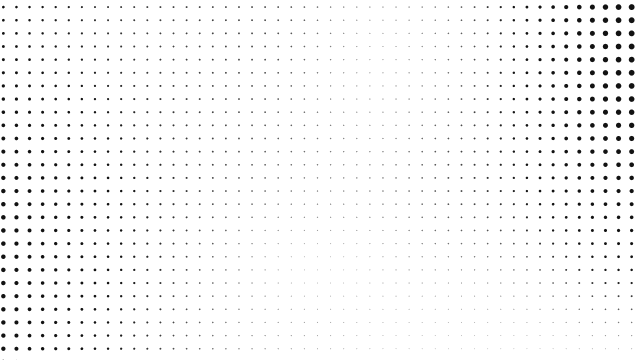
This pattern is drawn by a Shadertoy shader. Its source:

```glsl
// Halftone field: a regular grid of black dots on white paper.
// Dots swell toward the left edge and the upper right corner, and
// shrink to faint specks through the middle and the lower right.

// Soft round weight that peaks at a centre
float bump(vec2 uv, vec2 centre, vec2 size) {
    vec2 q = (uv - centre) / size;
    return exp(-dot(q, q));
}

// Dot radius for a place in the canvas, as a share of the canvas height
float dotRadius(vec2 uv) {
    float base = mix(0.4, 0.8, uv.y);
    float left = mix(2.2, 0.8, smoothstep(0.35, 1.0, uv.y)) * exp(-4.8 * uv.x);
    float fromRight = 1.0 - uv.x;
    float right = 2.7 * smoothstep(-0.1, 0.8, uv.y) * exp(-38.0 * fromRight * fromRight);

    // Local swells and pale patches in the middle
    float middle = 0.3 * bump(uv, vec2(0.72, 0.48), vec2(0.14, 0.25))
                 + 0.15 * bump(uv, vec2(0.4, 0.9), vec2(0.15, 0.4))
                 - 0.2 * bump(uv, vec2(0.58, 0.85), vec2(0.09, 0.3))
                 - 0.2 * bump(uv, vec2(0.48, 0.28), vec2(0.12, 0.12));
    return max(base + left + right + middle, 0.3) / 432.0;
}

void mainImage(out vec4 fragColor, in vec2 fragCoord) {
    vec2 p = fragCoord / iResolution.y;
    float pixel = 1.0 / iResolution.y;

    // Nearest grid point
    vec2 pitch = vec2(0.03636, 0.0365);
    vec2 origin = vec2(0.0093, 0.0313);
    vec2 centre = origin + pitch * round((p - origin) / pitch);

    // Dot with a smooth edge; the smallest dots print as grey
    float aspect = iResolution.x / iResolution.y;
    float radius = dotRadius(centre / vec2(aspect, 1.0));
    float cover = clamp((radius - length(p - centre)) / pixel + 0.5, 0.0, 1.0);
    float strength = smoothstep(0.0, 0.0035, radius);

    vec3 paper = vec3(1.0);
    vec3 ink = vec3(0.07);
    fragColor = vec4(mix(paper, ink, cover * strength), 1.0);
}
```
